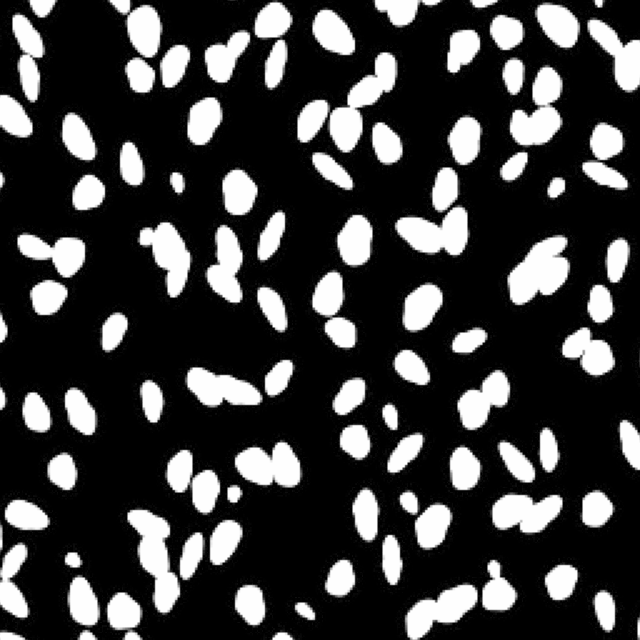
Give the GLSL for this pattern, as a WebGL 1 fragment shader.

```glsl
precision highp float;

uniform vec2 u_resolution;

const float CELLS = 12.0;      // grains across the canvas
const float STEPS = 256.0;     // stair steps across the canvas
const float OCCUPANCY = 0.87;  // share of cells holding a grain
const float JITTER = 0.84;
const float EDGE_STEPS = 0.8;  // edge softness in stair steps
const float HALO = 0.22;       // reach of the faint speckle, in cells
const vec3 BACKGROUND = vec3(0.0);
const vec3 GRAIN = vec3(0.995);

vec4 hash4(vec2 p, float seed) {
  vec4 q = fract((p.xyxy + seed) * vec4(0.1031, 0.1030, 0.0973, 0.1099));
  q += dot(q, q.wzxy + 33.33);
  return fract((q.xxyz + q.yzzw) * q.zywx);
}

mat2 rotation(float angle) {
  float c = cos(angle), s = sin(angle);
  return mat2(c, -s, s, c);
}

// Approximate signed distance to an ellipse with a wavy outline
float wavyEllipse(vec2 p, vec2 radii, vec2 phase) {
  float a = atan(p.y, p.x + 1e-5);
  float wave = 0.06 * sin(3.0 * a + phase.x) + 0.035 * sin(5.0 * a + phase.y);
  vec2 r = radii * (1.0 + wave);
  float k = length(p / r);
  return (k - 1.0) * k / max(length(p / (r * r)), 1e-4);
}

// One grain per cell, mostly upright, with varied size and tilt
float grainDistance(vec2 p, vec2 cell) {
  vec4 place = hash4(cell, 17.3);
  vec4 form = hash4(cell, 71.9);
  if (place.z > OCCUPANCY) return 1.0;
  vec2 centre = cell + 0.5 + (place.xy - 0.5) * JITTER;
  float tilt = (form.x + form.y - 1.0) * 1.35;
  float size = mix(0.5, 1.0, step(0.05, place.w));
  vec2 radii = size * vec2(mix(0.17, 0.32, form.z), mix(0.32, 0.50, form.w));
  return wavyEllipse(rotation(tilt) * (p - centre), radii, 6.2832 * place.wz);
}

// Cellular field: distance to the nearest grain, in cells
float fieldDistance(vec2 p) {
  vec2 home = floor(p);
  float nearest = 1.0;
  for (int y = -1; y <= 1; y++) {
    for (int x = -1; x <= 1; x++) {
      vec2 cell = home + vec2(float(x), float(y));
      nearest = min(nearest, grainDistance(p, cell));
    }
  }
  return nearest;
}

// Coverage sampled at one node of the stair grid
float nodeCoverage(vec2 node) {
  float d = fieldDistance((node + 0.5) * CELLS / STEPS);
  return clamp(0.5 - d * STEPS / (CELLS * EDGE_STEPS), 0.0, 1.0);
}

// Blend the four surrounding nodes for slightly stepped, smooth edges
float steppedCoverage(vec2 uv) {
  vec2 q = uv * STEPS - 0.5;
  vec2 node = floor(q);
  vec2 w = smoothstep(0.08, 0.92, q - node);
  float low = mix(nodeCoverage(node), nodeCoverage(node + vec2(1.0, 0.0)), w.x);
  float high = mix(nodeCoverage(node + vec2(0.0, 1.0)), nodeCoverage(node + 1.0), w.x);
  return mix(low, high, w.y);
}

// Faint dark grey speckle that fades away from the grains
float speckle(vec2 uv, float d) {
  float grit = hash4(floor(uv * STEPS * 1.5), 5.7).x;
  return 0.06 * pow(grit, 4.0) * (1.0 - smoothstep(0.5 * HALO, HALO, d));
}

void main() {
  vec2 uv = gl_FragCoord.xy / u_resolution;
  vec3 ground = BACKGROUND + speckle(uv, fieldDistance(uv * CELLS));
  gl_FragColor = vec4(mix(ground, GRAIN, steppedCoverage(uv)), 1.0);
}
```
